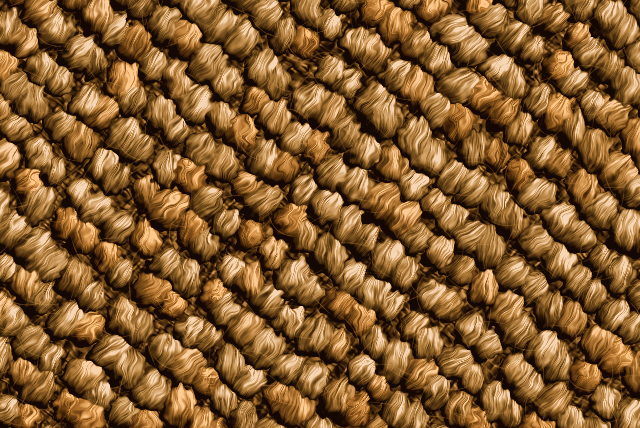
This texture is drawn by a Shadertoy shader. Its source:

```glsl
// Coarse woven jute: diagonal rows of twisted fibre nubs with stray hairs.

const float ROW_ANGLE = -0.70;                 // direction of the rows, radians
const vec2  PITCH = vec2(0.064, 0.084);        // nub spacing along and across rows
const vec2  NUB_RADIUS = vec2(0.041, 0.049);
const float PAIR_SHIFT = 0.08;                 // pulls neighbouring nubs into pairs
const float JITTER = 0.30;
const float TWIST = 0.22;                      // lean of the fibres on a nub
const float FIBRE_COUNT = 9.0;
const float RAGGEDNESS = 0.26;                 // unevenness of the nub outlines
const float ROW_WOBBLE = 0.026;
const float DEPTH_SHARPNESS = 20.0;
const float HAIR_CELL = 0.10;
const float HAIR_WIDTH = 0.0008;
const int   HAIR_LAYERS = 5;
const vec3  LIGHT = vec3(0.46, 0.44, 0.77);

const vec3 SHADOW = vec3(0.08, 0.03, 0.015);
const vec3 UMBER  = vec3(0.27, 0.16, 0.04);
const vec3 BROWN  = vec3(0.45, 0.30, 0.11);
const vec3 TAN    = vec3(0.66, 0.46, 0.21);
const vec3 STRAW  = vec3(0.82, 0.63, 0.40);
const vec3 CREAM  = vec3(0.97, 0.84, 0.71);
const vec3 RUST_TINT = vec3(1.04, 0.90, 0.64);

vec2 hash2(vec2 p) {
    vec3 q = fract(p.xyx * vec3(0.1031, 0.1030, 0.0973));
    q += dot(q, q.yzx + 33.33);
    return fract((q.xx + q.yz) * q.zy);
}

float noise(vec2 p) {
    vec2 i = floor(p), f = fract(p);
    f = f * f * (3.0 - 2.0 * f);
    float low  = mix(hash2(i).x, hash2(i + vec2(1, 0)).x, f.x);
    float high = mix(hash2(i + vec2(0, 1)).x, hash2(i + vec2(1, 1)).x, f.x);
    return mix(low, high, f.y);
}

mat2 rotation(float a) {
    return mat2(cos(a), sin(a), -sin(a), cos(a));
}

vec3 juteColour(float tone) {
    vec3 c = mix(SHADOW, UMBER, smoothstep(0.06, 0.26, tone));
    c = mix(c, BROWN, smoothstep(0.22, 0.46, tone));
    c = mix(c, TAN, smoothstep(0.42, 0.66, tone));
    c = mix(c, STRAW, smoothstep(0.62, 0.88, tone));
    return mix(c, CREAM, smoothstep(0.84, 1.12, tone));
}

// Adds one nub to the depth-weighted sum of (tone, rust, weight).
void addNub(vec2 lattice, vec2 id, vec2 ragged, inout vec3 sum) {
    vec2 rnd = hash2(id + 71.0), look = hash2(id + 137.0);
    vec2 centre = id + 0.5 + JITTER * (rnd - 0.5);
    centre.x += hash2(vec2(id.y, 9.0)).x + PAIR_SHIFT * (1.0 - 2.0 * mod(id.x, 2.0));
    float lean = TWIST + 0.9 * (look.x - 0.5);
    vec2 q = transpose(rotation(lean)) * (lattice - centre * PITCH);
    q /= NUB_RADIUS * mix(0.86, 1.12, look.y);
    q += 0.3 * (noise(q * 2.0 + id * 7.3) - 0.5);
    vec2 outline = q + RAGGEDNESS * ragged;
    float r2 = dot(outline, outline);
    if (r2 >= 1.0) return;
    float z = sqrt(1.0 - r2);

    // Fibres follow meridians that gather at the ends; a few nubs are frayed.
    float fray = 0.15 + 0.6 * smoothstep(0.8, 1.0, rnd.y);
    float meridian = q.x / sqrt(1.0 - 0.7 * min(q.y * q.y, 1.0));
    meridian += fray * (noise(q * 2.6 + id * 3.7) - 0.5);
    vec2 strand = vec2(meridian * FIBRE_COUNT, q.y * 1.6) + id * 17.0;
    float fibre = 0.30 * noise(strand * vec2(0.5, 0.8)) + 0.34 * noise(strand + 20.0)
                + 0.36 * noise(strand * vec2(2.2, 1.7) + 40.0);

    vec2 slope = rotation(ROW_ANGLE + lean) * outline;
    float diffuse = max(dot(vec3(slope, z), LIGHT), 0.0);
    float tone = diffuse * max(0.1 + 1.62 * fibre, 0.0);
    tone *= mix(0.3, 1.0, smoothstep(0.0, 0.7, z)) * mix(0.9, 1.15, rnd.x);

    float height = z * mix(0.9, 1.1, look.y) + 0.12 * (fibre - 0.5);
    float weight = exp(DEPTH_SHARPNESS * height);
    sum += weight * vec3(tone, smoothstep(0.55, 1.0, rnd.y), 1.0);
}

// Coverage by thin, curved, loose hairs scattered one per cell.
float hairs(vec2 p, float seed, float pixel) {
    float cover = 0.0;
    vec2 base = floor(p / HAIR_CELL);
    for (int j = -1; j <= 1; j++)
    for (int i = -1; i <= 1; i++) {
        vec2 id = base + vec2(i, j);
        vec2 rnd = hash2(id + seed), shape = hash2(id + seed + 53.0);
        vec2 q = rotation(6.2832 * shape.x) * (p - (id + rnd) * HAIR_CELL);
        float bend = 20.0 * (shape.y - 0.5);
        float slope = 2.0 * bend * q.x;
        float d = abs(q.y - bend * q.x * q.x) / sqrt(1.0 + slope * slope);
        float line = 1.0 - smoothstep(HAIR_WIDTH - 0.5 * pixel, HAIR_WIDTH + 0.8 * pixel, d);
        float ends = 1.0 - smoothstep(0.02, 0.055, abs(q.x));
        cover = max(cover, line * ends * (0.3 + 0.7 * rnd.x));
    }
    return cover;
}

void mainImage(out vec4 fragColor, in vec2 fragCoord) {
    vec2 p = fragCoord / iResolution.y;
    float pixel = 1.0 / iResolution.y;
    vec2 wobble = vec2(noise(p * 5.0), noise(p * 5.0 + 30.0)) - 0.5;
    vec2 lattice = transpose(rotation(ROW_ANGLE)) * (p + ROW_WOBBLE * wobble);
    vec2 ragged = vec2(noise(p * 85.0), noise(p * 85.0 + 50.0)) - 0.5;

    // Shaded, tangled fibres in the gaps
    vec2 bent = lattice + 0.02 * wobble.yx + 0.006 * ragged;
    float tangle = noise(bent * vec2(55.0, 230.0)) * noise(bent * vec2(190.0, 50.0) + 20.0);
    vec3 sum = vec3(0.04 + 0.95 * tangle, 0.3, 1.0) * exp(DEPTH_SHARPNESS * 0.25);

    // Nubs along neighbouring rows
    float row = floor(lattice.y / PITCH.y);
    for (int j = -1; j <= 1; j++) {
        float y = row + float(j);
        float x = floor(lattice.x / PITCH.x - hash2(vec2(y, 9.0)).x);
        for (int i = -1; i <= 1; i++) addNub(lattice, vec2(x + float(i), y), ragged, sum);
    }
    float tone = sum.x / sum.z;
    float rust = sum.y / sum.z;

    // Loose hairs, dimmer where they lie deep between the nubs
    for (int k = 0; k < HAIR_LAYERS; k++) {
        float n = float(k);
        float hair = hairs(p + 0.037 * n, 11.0 + 97.0 * n, pixel);
        tone = mix(tone, max(tone, 0.42 + 0.5 * tone), 0.75 * hair);
    }

    vec3 colour = juteColour(tone) * mix(vec3(1.0), RUST_TINT, 0.7 * rust);
    fragColor = vec4(colour, 1.0);
}
```
